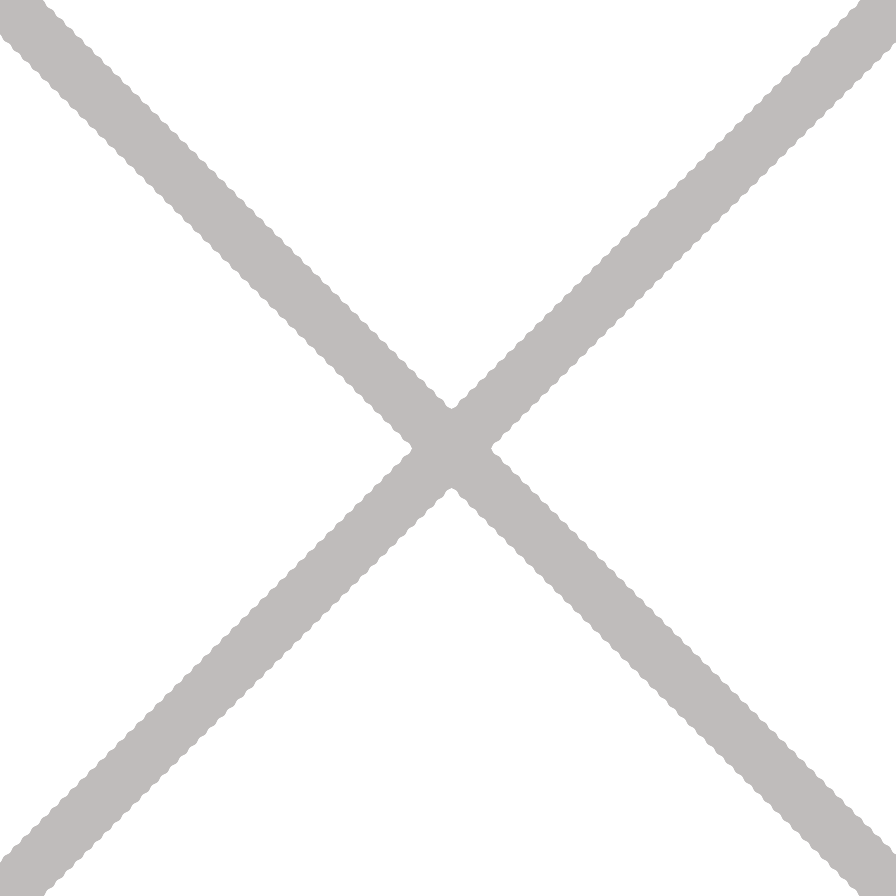
Give the GLSL for this background, as a Shadertoy shader.

```glsl
// Draws a grey diagonal cross with finely scalloped edges on white.

const vec3 PAPER = vec3(1.0);
const vec3 BAND_GREY = vec3(0.75, 0.737, 0.733);
const vec2 CROSS_CENTER = vec2(0.504, 0.4995);
const float HALF_WIDTH = 0.0304;
const float SCALLOP_PERIOD = 0.015;
const float SCALLOP_DEPTH = 0.0009;
const float TAU = 6.28319;

// Turns the plane by 45 degrees, so both bands follow the axes.
vec2 toDiagonal(vec2 p) {
    return vec2(p.x + p.y, p.y - p.x) * inversesqrt(2.0);
}

// Signed distance to an endless band whose edges ripple along its length.
float scallopedBand(float along, float across, float halfWidth, float period, float depth) {
    float ripple = depth * cos(TAU * along / period);
    return abs(across) - halfWidth - ripple;
}

// Coverage of a shape, smoothed over about one pixel.
float coverage(float dist, float pixel) {
    return 1.0 - smoothstep(-0.5 * pixel, 0.5 * pixel, dist);
}

void mainImage(out vec4 fragColor, in vec2 fragCoord) {
    vec2 uv = fragCoord / iResolution.xy;
    float pixel = 1.0 / min(iResolution.x, iResolution.y);
    vec2 q = toDiagonal(uv - CROSS_CENTER);

    // The union of the rising and falling bands
    float rising = scallopedBand(q.x, q.y, HALF_WIDTH, SCALLOP_PERIOD, SCALLOP_DEPTH);
    float falling = scallopedBand(q.y, q.x, HALF_WIDTH, SCALLOP_PERIOD, SCALLOP_DEPTH);
    float crossShape = min(rising, falling);

    fragColor = vec4(mix(PAPER, BAND_GREY, coverage(crossShape, pixel)), 1.0);
}
```
